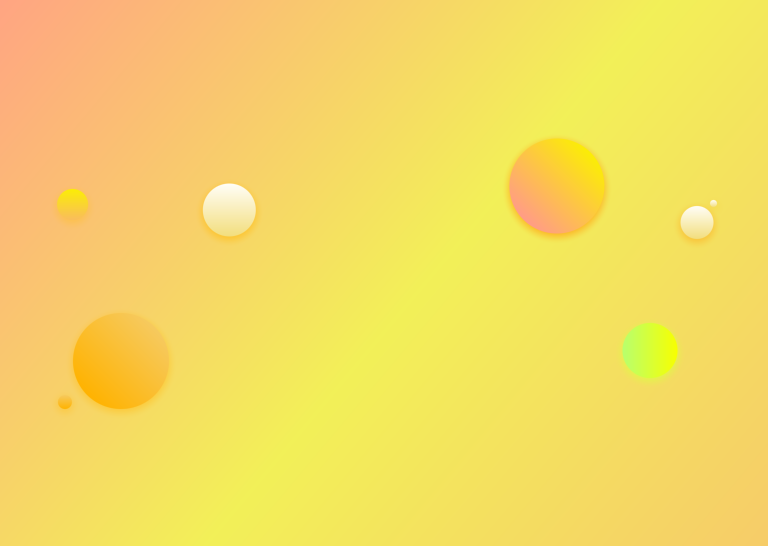
This background is drawn by a Shadertoy shader. Its source:

```glsl
// Warm diagonal gradient, coral to lemon to sand, with floating shaded discs.
// Each disc is a distance function filled with its own linear gradient,
// laid over a soft coloured shadow that is shifted slightly downward.

// Backdrop
const float SWEEP_ANGLE = 0.698;   // radians below the horizontal
const float LEMON_STOP  = 0.54;    // position of the bright band
const vec3 CORAL = vec3(1.00, 0.645, 0.51);
const vec3 LEMON = vec3(0.95, 0.94, 0.345);
const vec3 SAND  = vec3(0.965, 0.80, 0.41);

// Shadows, in units of canvas height
const float SHADOW_SOFTNESS = 0.015;
const float SHADOW_DROP     = 0.005;

// Disc colours
const vec3 WHITE  = vec3(1.00, 0.995, 0.97);
const vec3 CREAM  = vec3(0.95, 0.87, 0.49);
const vec3 YELLOW = vec3(0.985, 0.93, 0.02);
const vec3 PINK   = vec3(1.00, 0.61, 0.53);
const vec3 AMBER  = vec3(1.00, 0.70, 0.00);
const vec3 HONEY  = vec3(0.965, 0.79, 0.37);
const vec3 APRICOT = vec3(0.975, 0.74, 0.36);
const vec3 LIME   = vec3(0.72, 1.00, 0.43);
const vec3 CITRON = vec3(0.97, 1.00, 0.00);
const vec3 ORANGE_GLOW = vec3(1.00, 0.66, 0.08);
const vec3 GOLD_GLOW   = vec3(1.00, 0.75, 0.12);
const vec3 LIME_GLOW   = vec3(0.86, 1.00, 0.25);

// Fill directions, from the first colour to the second
const vec2 UP       = vec2(0.0, 1.0);
const vec2 RIGHT    = vec2(1.0, 0.0);
const vec2 UP_RIGHT = vec2(0.7071, 0.7071);

vec3 backdrop(vec2 p, float aspect) {
    vec2 dir = vec2(cos(SWEEP_ANGLE), sin(SWEEP_ANGLE));
    float t = dot(vec2(p.x, 1.0 - p.y), dir) / dot(vec2(aspect, 1.0), dir);
    vec3 upper = mix(CORAL, LEMON, clamp(t / LEMON_STOP, 0.0, 1.0));
    return mix(upper, SAND, clamp((t - LEMON_STOP) / (1.0 - LEMON_STOP), 0.0, 1.0));
}

// Soft shadow first, then the smooth-edged gradient disc
void disc(inout vec3 color, vec2 p, vec2 center, float radius, vec2 dir,
          vec3 from, vec3 to, vec3 glow, float glowStrength) {
    vec2 q = p - center;
    float shadowDist = length(q + vec2(0.0, SHADOW_DROP)) - radius;
    float shadow = 1.0 - smoothstep(-SHADOW_SOFTNESS, SHADOW_SOFTNESS, shadowDist);
    color = mix(color, glow, glowStrength * shadow);

    float edge = 0.75 / iResolution.y;
    float cover = 1.0 - smoothstep(-edge, edge, length(q) - radius);
    float t = clamp(0.5 + 0.5 * dot(q, dir) / radius, 0.0, 1.0);
    color = mix(color, mix(from, to, t), cover);
}

void mainImage(out vec4 fragColor, in vec2 fragCoord) {
    vec2 p = fragCoord / iResolution.y;
    float aspect = iResolution.x / iResolution.y;
    vec3 color = backdrop(p, aspect);

    // Left group
    disc(color, p, vec2(0.133, 0.6255), 0.0284, UP, APRICOT, YELLOW, GOLD_GLOW, 0.5);
    disc(color, p, vec2(0.420, 0.6154), 0.0485, UP, CREAM, WHITE, GOLD_GLOW, 0.9);
    disc(color, p, vec2(0.2216, 0.3388), 0.0879, UP_RIGHT, AMBER, HONEY, GOLD_GLOW, 0.7);
    disc(color, p, vec2(0.119, 0.2637), 0.0128, UP, AMBER, HONEY, GOLD_GLOW, 0.5);

    // Right group
    disc(color, p, vec2(1.020, 0.6593), 0.0870, UP_RIGHT, PINK, YELLOW, ORANGE_GLOW, 0.9);
    disc(color, p, vec2(1.2766, 0.5925), 0.0302, UP, CREAM, WHITE, ORANGE_GLOW, 0.6);
    disc(color, p, vec2(1.3068, 0.6273), 0.0064, UP, CREAM, WHITE, GOLD_GLOW, 0.2);
    disc(color, p, vec2(1.1905, 0.3581), 0.0504, RIGHT, LIME, CITRON, LIME_GLOW, 0.8);

    fragColor = vec4(color, 1.0);
}
```
